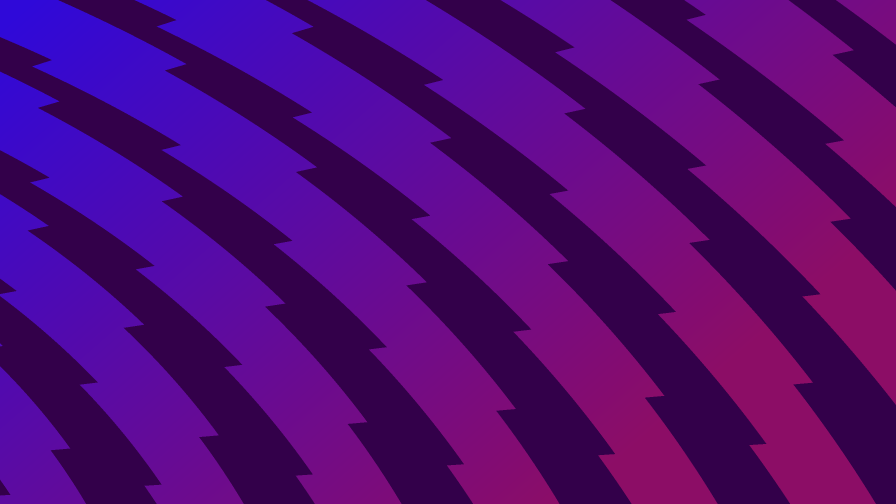
A Shadertoy shader for this background:

```glsl
// Dark, curved lightning-bolt bands sweeping over a blue to magenta gradient.

const vec3 BLUE    = vec3(0.185, 0.035, 0.85);
const vec3 MAGENTA = vec3(0.55, 0.05, 0.40);
const vec3 DARK    = vec3(0.20, 0.00, 0.29);

// Guide curve (quadratic along the band) and step between neighbouring bands.
const vec2 CURVE_POINT = vec2(0.854, 0.428);
const vec2 CURVE_SLOPE = vec2(0.2176, 0.2153);
const vec2 CURVE_BEND  = vec2(-0.0171, 0.0106);
const vec2 STEP_BASE   = vec2(0.2736, -0.0498);
const vec2 STEP_GROWTH = vec2(0.0132, 0.0148);

// Finds (along, across) with curve(along) + across * step(along) = p, by Newton.
vec2 bandCoords(vec2 p) {
    vec2 c = vec2(0.0);
    for (int i = 0; i < 6; i++) {
        vec2 stride = STEP_BASE + STEP_GROWTH * c.x;
        vec2 curve = CURVE_POINT + c.x * (CURVE_SLOPE + c.x * CURVE_BEND);
        vec2 tangent = CURVE_SLOPE + 2.0 * c.x * CURVE_BEND + c.y * STEP_GROWTH;
        c -= inverse(mat2(tangent, stride)) * (curve + c.y * stride - p);
    }
    return c;
}

// Sawtooth setback: jumps to -depth at each tooth, then climbs back to zero.
float toothOffset(float along, float depth) {
    return -depth * (1.0 - fract(along));
}

// 1 inside a dark bolt, 0 outside.
float boltMask(vec2 p) {
    vec2 c = bandCoords(p);
    float upper = toothOffset(c.x, 0.137 - 0.0115 * c.x);
    float lower = -0.39 - 0.042 * c.x
                + toothOffset((c.x - 0.52) / 1.08, 0.152 - 0.012 * c.x);
    return step(fract(c.y - lower), upper - lower);
}

// Diagonal gradient, p measured from the top left in canvas heights.
vec3 gradientColor(vec2 p) {
    float t = dot(p, vec2(1.0, 1.15));
    return mix(BLUE, MAGENTA, clamp((t - 0.07) / 2.21, 0.0, 1.0));
}

vec2 canvasPoint(vec2 pixel) {
    return vec2(pixel.x, iResolution.y - pixel.y) / iResolution.y;
}

void mainImage(out vec4 fragColor, in vec2 fragCoord) {
    // Average a 3 by 3 grid of samples for smooth edges.
    float coverage = 0.0;
    for (int i = 0; i < 9; i++) {
        vec2 offset = (vec2(i % 3, i / 3) - 1.0) / 3.0;
        coverage += boltMask(canvasPoint(fragCoord + offset)) / 9.0;
    }
    vec3 color = mix(gradientColor(canvasPoint(fragCoord)), DARK, coverage);
    fragColor = vec4(color, 1.0);
}
```
